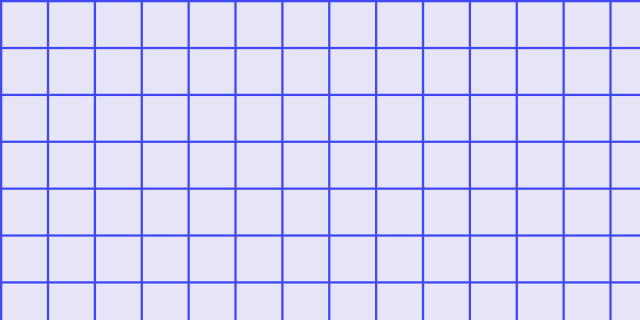
A Shadertoy shader for this pattern:

```glsl
// Square grid of thin blue lines on pale lavender paper.

const float CELLS_DOWN = 6.8267;  // cells per canvas height
const float LINE_WIDTH = 0.049;   // fraction of a cell
const vec3 PAPER = vec3(0.898, 0.898, 0.969);
const vec3 INK = vec3(0.255, 0.288, 0.969);

// Total line width crossed between 0 and p, along each axis
vec2 inkLength(vec2 p) {
    return floor(p) * LINE_WIDTH + min(fract(p), LINE_WIDTH);
}

void mainImage(out vec4 fragColor, in vec2 fragCoord) {
    // Cell coordinates, measured from the upper left corner
    float cellsPerPixel = CELLS_DOWN / iResolution.y;
    vec2 cell = vec2(fragCoord.x, iResolution.y - fragCoord.y) * cellsPerPixel;

    // Exact line coverage over the pixel footprint
    vec2 halfPixel = vec2(0.5 * cellsPerPixel);
    vec2 coverage = (inkLength(cell + halfPixel) - inkLength(cell - halfPixel)) / cellsPerPixel;
    coverage = clamp(coverage, 0.0, 1.0);

    // Union of vertical and horizontal lines
    float ink = 1.0 - (1.0 - coverage.x) * (1.0 - coverage.y);
    fragColor = vec4(mix(PAPER, INK, ink), 1.0);
}
```
